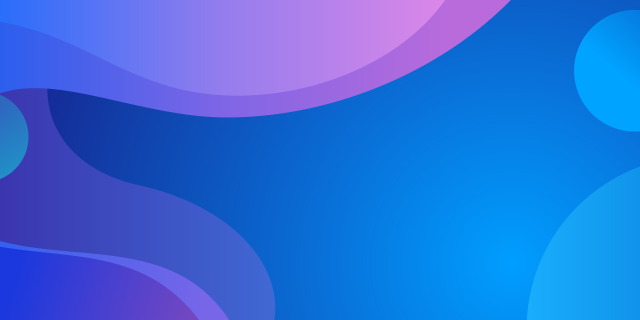
A WebGL 1 fragment shader for this background:

```glsl
precision highp float;
// Abstract backdrop: layered waves and soft discs over a blue radial glow.

uniform vec2 u_resolution;

// Lengths are in canvas heights, origin at the lower left.
const vec2 GLOW_CENTER = vec2(1.60, 0.18);
const float GLOW_MID = 0.70;
const float GLOW_END = 1.55;
const vec3 GLOW_BRIGHT = vec3(0.00, 0.62, 1.00);
const vec3 GLOW_BLUE = vec3(0.04, 0.41, 0.82);
const vec3 GLOW_NAVY = vec3(0.08, 0.17, 0.59);

const vec3 CREST_BLUE = vec3(0.16, 0.43, 0.98);
const vec3 CREST_LILAC = vec3(0.58, 0.49, 0.93);
const vec3 CREST_PINK = vec3(0.86, 0.53, 0.91);
const vec3 BAND_BLUE = vec3(0.17, 0.37, 0.93);
const vec3 BAND_VIOLET = vec3(0.50, 0.40, 0.90);
const vec3 BAND_ORCHID = vec3(0.73, 0.42, 0.86);

const vec3 HILL_INDIGO = vec3(0.23, 0.21, 0.69);
const vec3 HILL_BLUE = vec3(0.25, 0.41, 0.83);
const vec3 RIM_BLUE = vec3(0.20, 0.38, 0.93);
const vec3 RIM_VIOLET = vec3(0.47, 0.40, 0.91);
const vec3 CORNER_BLUE = vec3(0.10, 0.22, 0.87);
const vec3 CORNER_PLUM = vec3(0.45, 0.28, 0.76);

const vec3 DISC_TEAL_DARK = vec3(0.18, 0.41, 0.75);
const vec3 DISC_TEAL = vec3(0.13, 0.56, 0.78);
const vec3 DISC_SKY = vec3(0.00, 0.64, 1.00);
const vec3 DISC_BLUE = vec3(0.03, 0.42, 0.82);
const vec3 DOME_LIGHT = vec3(0.10, 0.68, 0.99);
const vec3 DOME_BLUE = vec3(0.06, 0.58, 0.92);

// Approximate signed distance above a cubic Bezier that advances in x;
// beyond its ends the curve continues along its tangents.
float aboveCurve(vec2 p, vec2 a, vec2 b, vec2 c, vec2 d) {
  float t = 0.5;
  float stride = 0.25;
  for (int i = 0; i < 18; i++) {
    float s = 1.0 - t;
    float x = s * s * s * a.x + 3.0 * s * t * (s * b.x + t * c.x) + t * t * t * d.x;
    t += x < p.x ? stride : -stride;
    stride *= 0.5;
  }
  float s = 1.0 - t;
  vec2 point = s * s * s * a + 3.0 * s * t * (s * b + t * c) + t * t * t * d;
  vec2 tangent = normalize(s * s * (b - a) + 2.0 * s * t * (c - b) + t * t * (d - c));
  vec2 offset = p - point;
  return tangent.x * offset.y - tangent.y * offset.x;
}

// Antialiased coverage, full where the distance is positive.
float cover(float dist) {
  return clamp(dist * u_resolution.y + 0.5, 0.0, 1.0);
}

float disc(vec2 p, vec2 center, float radius) {
  return cover(radius - length(p - center));
}

vec3 ramp(vec3 low, vec3 mid, vec3 high, float t) {
  t = clamp(t, 0.0, 1.0) * 2.0;
  return t < 1.0 ? mix(low, mid, t) : mix(mid, high, t - 1.0);
}

vec3 blend(vec3 low, vec3 high, float t) {
  return mix(low, high, clamp(t, 0.0, 1.0));
}

void main() {
  vec2 p = gl_FragCoord.xy / u_resolution.y;

  // Radial glow
  float r = length(p - GLOW_CENTER);
  vec3 color = blend(GLOW_BRIGHT, GLOW_BLUE, r / GLOW_MID);
  color = blend(color, GLOW_NAVY, (r - GLOW_MID) / (GLOW_END - GLOW_MID));

  // Discs on the right
  vec3 fill = blend(DISC_SKY, DISC_BLUE, dot(p - vec2(1.92, 0.78), vec2(2.4, 2.8)));
  color = mix(color, fill, disc(p, vec2(1.984, 0.779), 0.19));
  fill = blend(DOME_LIGHT, DOME_BLUE, (p.x - 1.65) / 0.35);
  color = mix(color, fill, disc(p, vec2(2.1875, -0.029), 0.542));

  // Indigo hill, its edge traced with the axes swapped
  float hill = p.y < 0.422
    ? aboveCurve(p.yx, vec2(0.0, 0.857), vec2(0.167, 0.885), vec2(0.357, 0.729), vec2(0.422, 0.430))
    : aboveCurve(p.yx, vec2(0.422, 0.430), vec2(0.461, 0.260), vec2(0.570, 0.148), vec2(0.724, 0.148));
  color = mix(color, blend(HILL_INDIGO, HILL_BLUE, p.x / 0.86), cover(-hill));

  // Disc on the left
  fill = blend(DISC_TEAL_DARK, DISC_TEAL, dot(p - vec2(0.0, 0.66), vec2(3.0, -4.5)));
  color = mix(color, fill, disc(p, vec2(-0.053, 0.572), 0.142));

  // Lower corner waves
  float rim = aboveCurve(p, vec2(0.0, 0.247), vec2(0.247, 0.180), vec2(0.547, 0.258), vec2(0.716, 0.0));
  color = mix(color, blend(RIM_BLUE, RIM_VIOLET, p.x / 0.65), cover(-rim));
  float corner = aboveCurve(p, vec2(0.0, 0.229), vec2(0.234, 0.190), vec2(0.456, 0.219), vec2(0.622, 0.0));
  color = mix(color, blend(CORNER_BLUE, CORNER_PLUM, (p.x - 0.3 * p.y) / 0.6), cover(-corner));

  // Upper waves: outer band, then the pink crest
  float band = p.x < 0.708
    ? aboveCurve(p, vec2(0.0, 0.708), vec2(0.182, 0.771), vec2(0.443, 0.633), vec2(0.708, 0.633))
    : aboveCurve(p, vec2(0.708, 0.633), vec2(1.042, 0.633), vec2(1.380, 0.779), vec2(1.596, 1.0));
  color = mix(color, ramp(BAND_BLUE, BAND_VIOLET, BAND_ORCHID, p.x / 1.42), cover(band));
  float crest = p.x < 0.742
    ? aboveCurve(p, vec2(0.0, 0.932), vec2(0.286, 0.883), vec2(0.417, 0.701), vec2(0.742, 0.701))
    : aboveCurve(p, vec2(0.742, 0.701), vec2(1.003, 0.701), vec2(1.263, 0.818), vec2(1.391, 1.0));
  color = mix(color, ramp(CREST_BLUE, CREST_LILAC, CREST_PINK, p.x / 1.39), cover(crest));

  gl_FragColor = vec4(color, 1.0);
}
```
